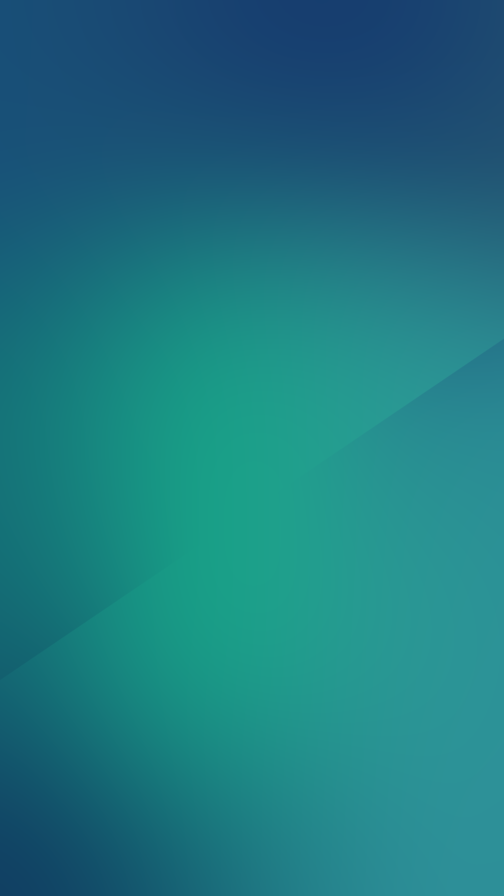
This background is drawn by a Shadertoy shader. Its source:

```glsl
// A soft backdrop: deep blue above, teal sides and a green glow in the middle.
// Elliptical glows are layered over linear gradients; one slanted crease
// casts a fading shade upward on its left half and downward on its right half.

#define GREEN_CENTER vec2(0.48, 0.415)
#define GREEN_RADIUS vec2(0.39, 0.315)
#define GREEN_RIGHT_STRETCH 1.2
#define NAVY_CENTER vec2(0.64, 1.0)
#define NAVY_RADIUS vec2(0.44, 0.21)
#define CORNER_RADIUS vec2(0.42, 0.25)
#define CREASE_START 0.241
#define CREASE_SLOPE 0.381
#define SHADE_REACH 0.12
#define SHADE_STRENGTH 0.62

const vec3 SKY_LEFT = vec3(0.095, 0.315, 0.47);
const vec3 SKY_RIGHT = vec3(0.14, 0.33, 0.445);
const vec3 NAVY = vec3(0.088, 0.24, 0.435);
const vec3 TEAL_LEFT = vec3(0.08, 0.42, 0.465);
const vec3 TEAL_RIGHT = vec3(0.18, 0.56, 0.60);
const vec3 CORNER = vec3(0.065, 0.24, 0.385);
const vec3 GREEN_LEFT = vec3(0.09, 0.625, 0.525);
const vec3 GREEN_RIGHT = vec3(0.155, 0.635, 0.575);
const vec3 SHADE_LEFT = vec3(0.07, 0.35, 0.42);
const vec3 SHADE_RIGHT = vec3(0.135, 0.42, 0.53);

// Elliptical falloff, 1 at the center; verticalPower sets how flat the ends are.
float glow(vec2 p, vec2 center, vec2 radius, float verticalPower) {
    vec2 d = abs(p - center) / radius;
    return exp(-d.x * d.x - pow(d.y, verticalPower));
}

// Shade that starts at the crease and fades with distance on one side.
float creaseShade(float side, float pixel) {
    float edge = smoothstep(-pixel, pixel, side);
    return SHADE_STRENGTH * edge * exp(-max(side, 0.0) / SHADE_REACH);
}

void mainImage(out vec4 fragColor, in vec2 fragCoord) {
    vec2 uv = fragCoord / iResolution.xy;
    float pixel = 1.0 / iResolution.y;

    // Upper blue with a navy pool
    vec3 color = mix(SKY_LEFT, SKY_RIGHT, uv.x);
    color = mix(color, NAVY, glow(uv, NAVY_CENTER, NAVY_RADIUS, 2.0));

    // Teal body and the dark lower corner
    vec3 teal = mix(TEAL_LEFT, TEAL_RIGHT, smoothstep(0.0, 0.95, uv.x));
    color = mix(color, teal, 1.0 - smoothstep(0.5, 0.85, uv.y));
    color = mix(color, CORNER, glow(uv, vec2(0.0), CORNER_RADIUS, 2.2));

    // Central green light, wider toward the right
    vec2 greenRadius = GREEN_RADIUS;
    if (uv.x > GREEN_CENTER.x) greenRadius.x *= GREEN_RIGHT_STRETCH;
    vec3 green = mix(GREEN_LEFT, GREEN_RIGHT, smoothstep(0.3, 0.85, uv.x));
    color = mix(color, green, glow(uv, GREEN_CENTER, greenRadius, 2.7));

    // Slanted crease, invisible near its middle
    float side = uv.y - CREASE_START - CREASE_SLOPE * uv.x;
    float leftFade = 1.0 - smoothstep(-0.1, 0.42, uv.x);
    float rightFade = smoothstep(0.53, 1.05, uv.x);
    color = mix(color, SHADE_LEFT, leftFade * creaseShade(side, pixel));
    color = mix(color, SHADE_RIGHT, rightFade * creaseShade(-side, pixel));

    fragColor = vec4(color, 1.0);
}
```
